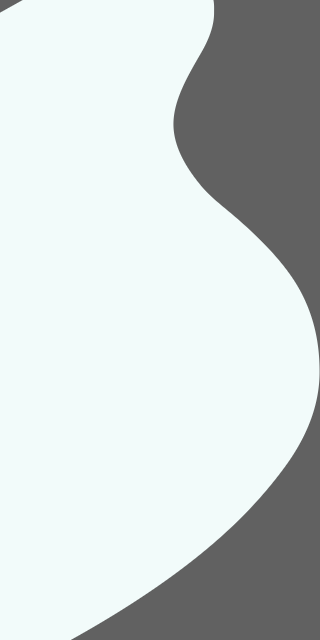
This background is drawn by a Shadertoy shader. Its source:

```glsl
// A pale wavy blob with a smooth right-hand contour on a flat grey ground.

#define PALE_COLOR vec3(0.949, 0.984, 0.980)
#define GREY_COLOR vec3(0.380, 0.380, 0.380)
#define CORNER_WIDTH 0.071
#define CORNER_HEIGHT 0.0198

// Contour knots from bottom to top: height, edge position, slope dx/dy
const int KNOT_COUNT = 11;
const vec3 KNOTS[KNOT_COUNT] = vec3[KNOT_COUNT](
    vec3(0.000, 0.221, 3.60),
    vec3(0.154, 0.674, 2.30),
    vec3(0.271, 0.891, 1.46),
    vec3(0.419, 0.9987, 0.0),
    vec3(0.544, 0.940, -1.06),
    vec3(0.659, 0.740, -2.30),
    vec3(0.707, 0.633, -1.70),
    vec3(0.806, 0.542, 0.0),
    vec3(0.917, 0.628, 1.16),
    vec3(0.980, 0.669, 0.0),
    vec3(1.000, 0.667, -0.40)
);

// Cubic Hermite curve between two knots
float hermite(vec3 a, vec3 b, float y) {
    float span = b.x - a.x;
    float t = (y - a.x) / span;
    float s = 1.0 - t;
    return mix(a.y, b.y, t * t * (3.0 - 2.0 * t))
         + span * t * s * (s * a.z - t * b.z);
}

// Horizontal position of the contour at height y
float contour(float y) {
    float edge = KNOTS[0].y;
    for (int i = 0; i < KNOT_COUNT - 1; i++) {
        if (y >= KNOTS[i].x) edge = hermite(KNOTS[i], KNOTS[i + 1], y);
    }
    return edge;
}

// Coverage of the positive side, softened over one pixel
float coverage(float field) {
    vec2 gradient = vec2(dFdx(field), dFdy(field));
    return clamp(field / max(length(gradient), 1e-6) + 0.5, 0.0, 1.0);
}

void mainImage(out vec4 fragColor, in vec2 fragCoord) {
    vec2 uv = fragCoord / iResolution.xy;

    // Right-hand contour
    float body = coverage(contour(uv.y) - uv.x);

    // Slanted cut in the upper left corner
    float corner = uv.x / CORNER_WIDTH + (1.0 - uv.y) / CORNER_HEIGHT - 1.0;
    body *= coverage(corner);

    fragColor = vec4(mix(GREY_COLOR, PALE_COLOR, body), 1.0);
}
```
